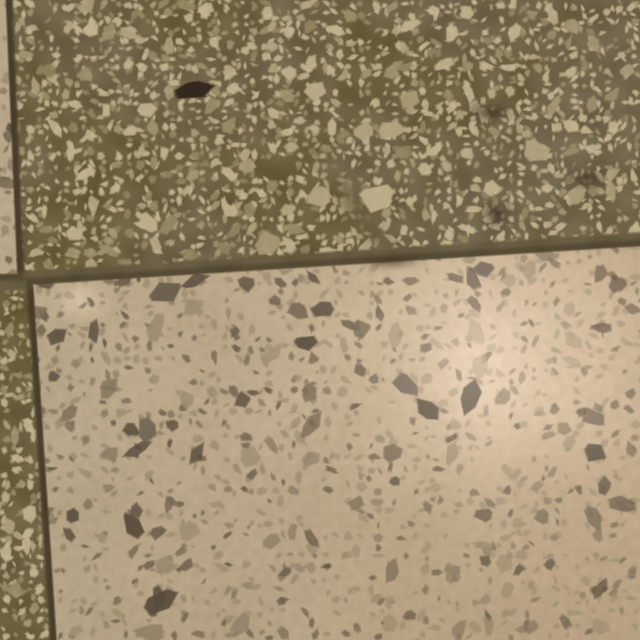
This texture is drawn by a Shadertoy shader. Its source:

```glsl
// Terrazzo floor: a pale glossy slab set into dark olive slabs, with worn joints.
// Chips are random convex polygons scattered on jittered grids, plus a few large ones;
// half planes cut the slabs, gaussians give the sheen, gradient noise the mottling.

const vec3 OLIVE = vec3(0.405, 0.365, 0.225);
const vec3 OLIVE_GREY = vec3(0.44, 0.395, 0.295);
const vec3 GROUT = vec3(0.39, 0.35, 0.25);
const vec3 JOINT_DARK = vec3(0.25, 0.21, 0.15);
const vec3 IVORY = vec3(0.77, 0.71, 0.57);
const vec3 TAN_CHIP = vec3(0.56, 0.51, 0.37);
const vec3 CREAM = vec3(0.725, 0.655, 0.54);
const vec3 DARK_CHIP = vec3(0.33, 0.285, 0.225);
const vec3 FAINT_CHIP = vec3(0.62, 0.55, 0.44);
const vec3 SHEEN = vec3(0.17, 0.165, 0.17);
const vec2 SHEEN_CENTER = vec2(0.78, 0.43);
const float BLUR = 0.0026;
const float TAU = 6.2832;

// Large chips: centre, radius, angle
const vec4 DARK_STONES[12] = vec4[12](
    vec4(0.258, 0.544, 0.021, 0.2), vec4(0.091, 0.474, 0.015, 0.9),
    vec4(0.479, 0.464, 0.017, 0.0), vec4(0.505, 0.518, 0.015, 0.3),
    vec4(0.635, 0.400, 0.019, -0.8), vec4(0.671, 0.359, 0.018, -0.6),
    vec4(0.736, 0.382, 0.022, 1.3), vec4(0.758, 0.579, 0.015, 0.0),
    vec4(0.208, 0.177, 0.020, -1.2), vec4(0.228, 0.329, 0.019, 1.5),
    vec4(0.930, 0.292, 0.017, 0.1), vec4(0.250, 0.062, 0.022, 0.6));
const vec4 PALE_STONES[10] = vec4[10](
    vec4(0.419, 0.620, 0.020, 0.0), vec4(0.590, 0.690, 0.026, 0.2),
    vec4(0.499, 0.693, 0.018, 0.0), vec4(0.568, 0.794, 0.017, -0.6),
    vec4(0.609, 0.798, 0.018, 0.1), vec4(0.840, 0.763, 0.021, 0.4),
    vec4(0.492, 0.857, 0.017, 0.0), vec4(0.639, 0.844, 0.016, 0.2),
    vec4(0.902, 0.697, 0.017, 1.0), vec4(0.232, 0.652, 0.017, -0.4));

vec3 hash3(vec2 p) {
    vec3 q = fract(p.xyx * vec3(0.1031, 0.1030, 0.0973));
    q += dot(q, q.yxz + 33.33);
    return fract((q.xxy + q.yzz) * q.zyx);
}

float gradCorner(vec2 cell, vec2 f) {
    float a = TAU * hash3(cell + 71.0).x;
    return dot(vec2(cos(a), sin(a)), f);
}

float gradNoise(vec2 p) {
    vec2 i = floor(p), f = fract(p), u = f * f * f * (f * (f * 6.0 - 15.0) + 10.0);
    vec2 e = vec2(1.0, 0.0);
    return mix(mix(gradCorner(i, f), gradCorner(i + e, f - e), u.x),
               mix(gradCorner(i + e.yx, f - e.yx), gradCorner(i + 1.0, f - 1.0), u.x), u.y);
}

float softFill(float d) {
    float w = max(BLUR, 1.0 / iResolution.y);
    return smoothstep(w, -w, d);
}

// Distance to a random convex polygon, stretched along its own axis
float chip(vec2 q, float radius, float angle, float stretch, vec2 seed) {
    float c = cos(angle), s = sin(angle);
    q = vec2(c * q.x + s * q.y, c * q.y - s * q.x) * vec2(1.0 / stretch, stretch);
    float d = -1.0;
    for (int i = 0; i < 6; i++) {
        vec3 h = hash3(seed + float(i) * 17.3);
        float a = (float(i) + 0.7 * h.x) * TAU / 6.0;
        d = max(d, dot(q, vec2(cos(a), sin(a))) - radius * mix(0.62, 1.0, h.y));
    }
    return d;
}

// Scattered chips: x = coverage, y = random tone of the topmost chip
vec2 scatter(vec2 p, float cells, float density, float size, float seed) {
    vec2 result = vec2(0.0), home = floor(p * cells);
    for (int k = 0; k < 9; k++) {
        vec2 id = home + vec2(k % 3 - 1, k / 3 - 1), key = id + 100.0 + seed * 37.0;
        vec3 h = hash3(key), g = hash3(key + 251.0);
        if (h.z > density) continue;
        vec2 q = p - (id + 0.5 + 0.6 * (h.xy - 0.5)) / cells;
        float r = size * mix(0.5, 1.0, g.x) / cells;
        if (length(q) > r * 2.2 + 2.0 * BLUR) continue;
        float a = softFill(chip(q, r, g.y * TAU, mix(1.0, 1.5, g.z), key));
        if (a > result.x) result = vec2(a, fract(g.x * 7.0 + h.x * 5.0));
    }
    return result;
}

float spot(vec2 p, vec2 center, vec2 size) {
    vec2 q = (p - center) / size;
    return exp(-dot(q, q));
}

vec3 paleSlab(vec2 p) {
    vec3 base = CREAM + 0.025 * gradNoise(p * 7.0) + 0.03 * gradNoise(p * 70.0);
    base += vec3(0.02, 0.0, -0.005) * p.x - 0.02 * smoothstep(0.4, 0.0, p.y);
    vec3 col = base;
    for (int i = 0; i < 3; i++) {
        float k = float(i);
        vec2 c = scatter(p, 58.0 - 18.0 * k, 0.42 - 0.05 * k, 0.40, 3.0 + k);
        vec3 tint = mix(DARK_CHIP, FAINT_CHIP, smoothstep(0.0, 0.9, c.y + 0.3 - 0.12 * k));
        col = mix(col, tint, c.x * mix(0.9, 0.65, p.x));
    }
    for (int i = 0; i < 12; i++) {
        vec4 s = DARK_STONES[i];
        float a = softFill(chip(p - s.xy, s.z, s.w, 1.25, s.xy * 900.0));
        col = mix(col, DARK_CHIP + 0.12 * hash3(s.xy * 500.0).x, 0.92 * a);
    }
    float sheen = 0.75 * spot(p, SHEEN_CENTER, vec2(0.23, 0.20))
                + 0.30 * spot(p, SHEEN_CENTER + vec2(-0.03, 0.02), vec2(0.09, 0.12));
    return col + SHEEN * (sheen + 0.6 * spot(p, vec2(0.125, 0.53), vec2(0.035, 0.025)));
}

vec3 oliveSlab(vec2 p, float chipMask) {
    float greyness = clamp(0.25 + 0.6 * p.x + gradNoise(p * 5.0), 0.0, 1.0);
    vec3 col = mix(OLIVE, OLIVE_GREY, greyness) + 0.07 * gradNoise(p * 24.0);
    float streak = spot(vec2(p.x + 0.6 * (p.y - 0.68), p.y), vec2(0.555, 0.68), vec2(0.025, 0.09));
    chipMask *= 1.0 - 0.8 * streak;
    for (int i = 0; i < 3; i++) {
        float k = float(i);
        vec2 c = scatter(p, 72.0 - 20.0 * k, 0.62 - 0.10 * k, 0.43, 11.0 + k);
        col = mix(col, mix(TAN_CHIP, IVORY, smoothstep(0.0, 0.7, c.y)), c.x * chipMask * 0.9);
    }
    for (int i = 0; i < 10; i++) {
        vec4 s = PALE_STONES[i];
        float a = softFill(chip(p - s.xy, s.z, s.w, 1.1, s.xy * 700.0));
        col = mix(col, IVORY - 0.12 * hash3(s.xy * 300.0).x, 0.95 * a);
    }
    // Dark sliver and smudges
    col = mix(col, vec3(0.20, 0.16, 0.12), softFill(chip(p - vec2(0.301, 0.861), 0.021, 0.24, 1.75, vec2(5.0))));
    float smudge = spot(p, vec2(0.768, 0.824), vec2(0.025, 0.012))
                 + spot(p, vec2(0.917, 0.721), vec2(0.020, 0.012))
                 + spot(p, vec2(0.776, 0.664), vec2(0.016, 0.016));
    return mix(col, JOINT_DARK, 0.75 * min(smudge, 1.0));
}

void mainImage(out vec4 fragColor, in vec2 fragCoord) {
    vec2 p = fragCoord / iResolution.xy;
    // Slab edges
    float aboveSeam = p.y - (0.552 + 0.0633 * p.x);
    float rightOfEdge = p.x - (0.0885 - 0.0658 * p.y);
    float rightOfCorner = p.x - (0.051 - 0.042 * p.y);
    float mainSlab = max(aboveSeam, -rightOfEdge);
    float cornerSlab = max(rightOfCorner, 0.572 - p.y);
    float stone = min(mainSlab, cornerSlab);

    // Olive field, grout band along the seam, then pale slabs
    float band = smoothstep(0.018, 0.010, abs(aboveSeam - 0.007));
    float chipMask = smoothstep(0.006, 0.014, stone) * (1.0 - band);
    vec3 col = mix(oliveSlab(p, chipMask), GROUT + 0.05 * gradNoise(p * 30.0), 0.8 * band);
    float joint = smoothstep(0.012, 0.003, abs(stone - 0.003));
    col = mix(col, JOINT_DARK, joint * mix(0.8, 0.45, band));
    col = mix(col, paleSlab(p), softFill(stone));
    col = mix(col, JOINT_DARK, 0.55 * spot(p, vec2(0.612, 0.592), vec2(0.035, 0.010)));
    fragColor = vec4(clamp(col, 0.0, 1.0), 1.0);
}
```
